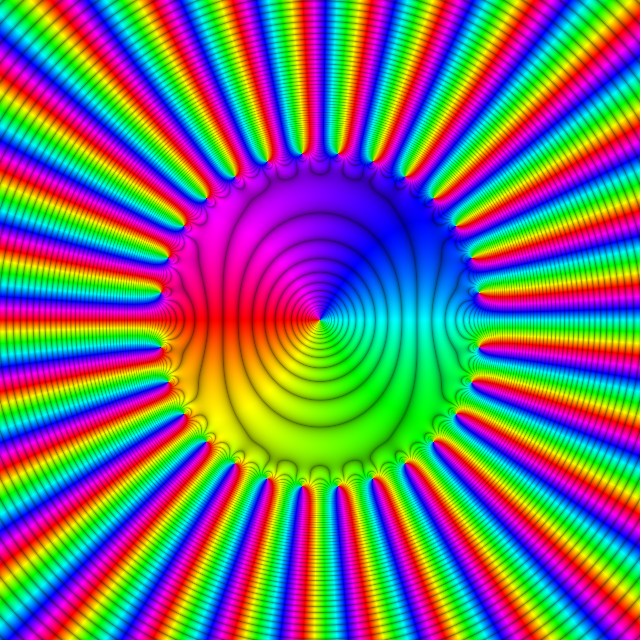
Reproduce this background procedurally as a WebGL 1 fragment shader.

```glsl
precision highp float;
// Domain colouring of a truncated power series z + z^3/3 + z^5/5 + ... + z^29/29.
// Hue shows the phase of the sum; dark contours follow its logarithmic modulus,
// giving a calm disc ringed by zeros, with striped rays fanning outwards.

uniform vec2 u_resolution;

const float PI = 3.14159265;
const float HALF_WIDTH = 2.18;       // extent of the plane from centre to edge
const int TERMS = 15;                // odd powers 1, 3, ... 29
const float LINES_PER_OCTAVE = 3.0;  // contours for each doubling of modulus
const float LOG_SOFTNESS = 10.0;     // widens contour spacing at large modulus
const float LINE_SHADE = 0.28;       // brightness in the middle of a contour

vec2 complexMul(vec2 a, vec2 b) {
  return vec2(a.x * b.x - a.y * b.y, a.x * b.y + a.y * b.x);
}

// Sum of the series in xy, its derivative in zw
vec4 oddSeries(vec2 z) {
  vec2 square = complexMul(z, z);
  vec2 power = vec2(1.0, 0.0);
  vec2 sum = vec2(0.0);
  vec2 slope = vec2(0.0);
  for (int k = 0; k < TERMS; k++) {
    sum += complexMul(power, z) / (2.0 * float(k) + 1.0);
    slope += power;
    power = complexMul(power, square);
  }
  return vec4(sum, slope);
}

// Fully saturated colour wheel, hue in turns
vec3 hueColor(float hue) {
  vec3 wheel = fract(hue + vec3(0.0, 2.0, 1.0) / 3.0);
  return clamp(abs(wheel * 6.0 - 3.0) - 1.0, 0.0, 1.0);
}

// Soft dark lines at whole levels; footprint is the level change per pixel
float contourShade(float level, float footprint) {
  float wave = abs(sin(PI * level));
  float blur = min(0.3 * PI * footprint, 1.0);
  float ridge = min(sqrt(wave * wave + blur * blur * 0.25), 1.0);
  float shade = mix(LINE_SHADE, 1.0, pow(ridge, 0.32));
  return mix(shade, 0.88, smoothstep(0.4, 0.9, footprint));
}

void main() {
  // Complex plane centred on the canvas
  float unitsPerPixel = 2.0 * HALF_WIDTH / max(u_resolution.x, u_resolution.y);
  vec2 z = (gl_FragCoord.xy - 0.5 * u_resolution) * unitsPerPixel;

  vec4 series = oddSeries(z);
  float modulus = max(length(series.xy), 1e-6);
  float logModulus = log(modulus);

  // Logarithmic levels, gradually compressed above modulus one
  float linesPerE = LINES_PER_OCTAVE / log(2.0);
  float excess = max(logModulus, 0.0);
  float compressed = LOG_SOFTNESS * log(1.0 + excess / LOG_SOFTNESS);
  float level = linesPerE * (min(logModulus, 0.0) + compressed);
  float density = linesPerE / (1.0 + excess / LOG_SOFTNESS);
  float footprint = density * length(series.zw) / modulus * unitsPerPixel;

  // Phase colour with red on the negative real axis
  float phase = modulus > 1e-6 ? atan(series.y, series.x) : 0.0;
  vec3 color = hueColor(phase / (2.0 * PI) + 0.5);
  gl_FragColor = vec4(color * contourShade(level, footprint), 1.0);
}
```
